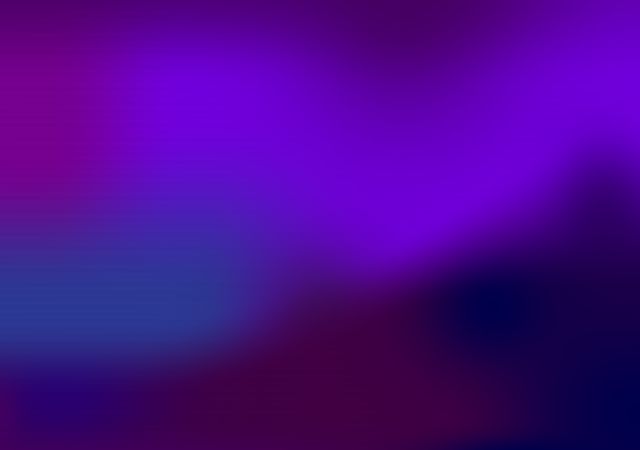
Reproduce this background procedurally as a Shadertoy shader.

```glsl
// Soft violet haze above a dark plum and navy floor, with a blue glow at the left.

const vec3 VIOLET  = vec3(0.44, 0.00, 0.87);
const vec3 MAGENTA = vec3(0.46, 0.00, 0.56);
const vec3 PLUM    = vec3(0.27, 0.00, 0.38);
const vec3 BLUE    = vec3(0.17, 0.22, 0.58);
const vec3 DUSK    = vec3(0.25, 0.06, 0.40);
const vec3 MAROON  = vec3(0.25, 0.00, 0.26);
const vec3 INDIGO  = vec3(0.16, 0.00, 0.44);
const vec3 NIGHT   = vec3(0.12, 0.00, 0.28);
const vec3 NAVY    = vec3(0.00, 0.00, 0.29);
const float TAU = 6.28319;

// Elliptic Gaussian falloff, one at the centre
float glow(vec2 p, vec2 centre, vec2 radius) {
    vec2 d = (p - centre) / radius;
    return exp(-dot(d, d));
}

// One below the edge, zero above it, with a soft transition
float below(float value, float edge, float halfWidth) {
    return 1.0 - smoothstep(edge - halfWidth, edge + halfWidth, value);
}

// Violet sky with a magenta side and a darker top
vec3 skyColor(vec2 p) {
    vec3 color = mix(VIOLET, MAGENTA, below(p.x, 0.18, 0.11));
    float topShade = smoothstep(0.80, 1.04, p.y) * mix(0.85, 0.35, smoothstep(0.65, 1.0, p.x));
    color = mix(color, PLUM, topShade);
    return mix(color, PLUM, 0.95 * glow(p, vec2(0.63, 1.02), vec2(0.17, 0.28)));
}

// Blue light that fades upward and to the right
float blueAmount(vec2 p) {
    float spread = smoothstep(0.05, 0.3, p.x);
    return below(p.y, 0.49 + 0.05 * spread, 0.16 + 0.05 * spread) * below(p.x, 0.44, 0.13);
}

// Maroon floor with indigo at the left and navy pools at the right
vec3 floorColor(vec2 p) {
    vec3 color = mix(MAROON, NIGHT, smoothstep(0.70, 0.93, p.x));
    color = mix(color, INDIGO, glow(p, vec2(0.09, 0.13), vec2(0.16, 0.15)));
    color = mix(color, PLUM, 0.6 * below(p.y, 0.02, 0.05) * below(p.x, 0.5, 0.2));
    color = mix(color, PLUM, 0.8 * glow(p, vec2(0.0, 0.08), vec2(0.03, 0.08)));
    color = mix(color, NAVY, glow(p, vec2(0.77, 0.32), vec2(0.11, 0.14)));
    color = mix(color, NAVY, glow(p, vec2(1.0, 0.08), vec2(0.16, 0.20)));
    return mix(color, NAVY, glow(p, vec2(0.82, -0.01), vec2(0.14, 0.04)));
}

// Floor rises in a smooth slope from left to right
float floorAmount(vec2 p) {
    float edge = 0.20 + 0.34 * smoothstep(0.2, 1.0, p.x);
    float halfWidth = 0.09 + 0.10 * smoothstep(0.6, 1.0, p.x);
    return below(p.y, edge, halfWidth);
}

// Faint horizontal bands from layered sines, strongest at the left
float bands(vec2 p) {
    float wave = sin(TAU * 62.0 * p.y) + 0.6 * sin(TAU * 37.0 * p.y + 3.0 * p.x);
    return wave * mix(0.0015, 0.006, below(p.x, 0.32, 0.2));
}

void mainImage(out vec4 fragColor, in vec2 fragCoord) {
    vec2 p = fragCoord / iResolution.xy;

    vec3 color = mix(skyColor(p), BLUE, blueAmount(p));

    // Dusk between the blue light and the violet valley
    color = mix(color, DUSK, glow(p, vec2(0.50, 0.30), vec2(0.11, 0.15)));
    color = mix(color, floorColor(p), floorAmount(p));

    // Shadow rising near the right edge
    color = mix(color, NIGHT, 0.55 * glow(p, vec2(0.94, 0.54), vec2(0.07, 0.14)));

    fragColor = vec4(color * (1.0 + 2.0 * bands(p)), 1.0);
}
```
